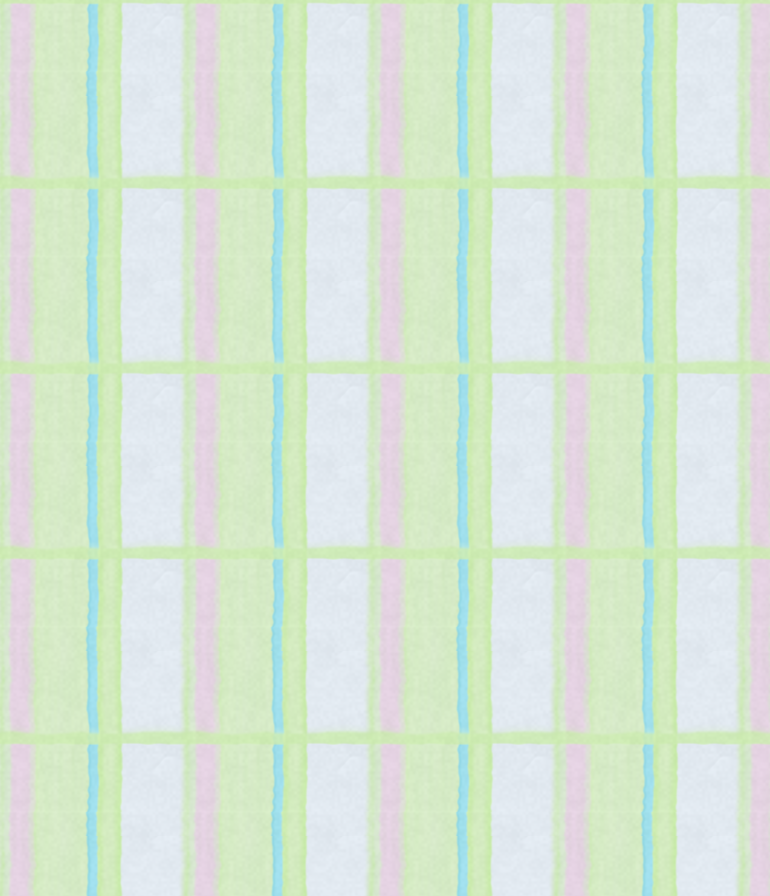
This pattern is drawn by a Shadertoy shader. Its source:

```glsl
const float TILE = 0.2066;                  // tile side, in canvas heights
const vec2 ORIGIN = vec2(-0.80, 0.482);     // tile offset, in tiles
const float WOBBLE = 0.010;                 // raggedness of painted edges
const float GRAIN = 0.022;                  // paper tooth
const float STREAK = 0.030;                 // brush streak contrast
const float SEAM = 0.867;                   // height where two washes meet

const vec3 PAPER = vec3(0.882, 0.912, 0.940);
const vec3 WASH  = vec3(0.838, 0.922, 0.770);
const vec3 GREEN = vec3(0.806, 0.920, 0.700);
const vec3 PALE  = vec3(0.840, 0.905, 0.810);
const vec3 EDGE  = vec3(0.765, 0.922, 0.630);
const vec3 PINK  = vec3(0.892, 0.825, 0.882);
const vec3 BLUE  = vec3(0.625, 0.875, 0.925);
const vec3 BLUE_EDGE = vec3(0.520, 0.820, 0.880);

float hash(vec2 p) {
    vec3 q = fract(vec3(p.xyx) * 0.1031);
    q += dot(q, q.yzx + 33.33);
    return fract((q.x + q.y) * q.z);
}

// Value noise that wraps every tile; cells must be whole numbers
float noise(vec2 uv, vec2 cells) {
    vec2 p = uv * cells, i = floor(p), f = fract(p);
    f = f * f * (3.0 - 2.0 * f);
    vec2 a = mod(i, cells), b = mod(i + 1.0, cells);
    return mix(mix(hash(a), hash(vec2(b.x, a.y)), f.x),
               mix(hash(vec2(a.x, b.y)), hash(b), f.x), f.y);
}

float stripe(float x, float from, float to, float soft) {
    return smoothstep(from - soft, from + soft, x)
         * (1.0 - smoothstep(to - soft, to + soft, x));
}

float line(float x, float center, float width) {
    float d = (x - center) / width;
    return exp(-d * d);
}

// Lit fold in the paper, curving up from its left end
float crease(vec2 uv, vec2 start) {
    vec2 d = uv - start;
    float below = d.y + 0.07 * smoothstep(0.0, 0.09, d.x);
    float lit = smoothstep(-0.008, 0.008, below) * exp(-max(below, 0.0) * 18.0);
    float shade = line(below, -0.015, 0.015);
    return (lit - 0.7 * shade) * stripe(d.x, 0.01, 0.13, 0.02);
}

// Vertical stripes of watercolour, left to right
vec3 paintStripes(vec3 c, vec2 uv, float x) {
    float streak = noise(uv, vec2(54.0, 3.0));
    c = mix(c, PALE, stripe(x, 0.185, 0.40, 0.020));
    c = mix(c, EDGE, 0.38 * line(x, 0.210, 0.014) * (0.5 + streak));
    c = mix(c, WASH, stripe(x, 0.375, 0.70, 0.012));
    c = mix(c, EDGE, 0.22 * line(x, 0.395, 0.010));
    c = mix(c, PALE, 0.40 * stripe(x, 0.43, 0.66, 0.03) * streak);
    c = mix(c, PINK, 0.45 * stripe(x, 0.255, 0.388, 0.010));
    c = mix(c, PINK, stripe(x, 0.260, 0.358, 0.012));
    c = mix(c, GREEN, stripe(x, 0.70, 0.857, 0.008));
    c = mix(c, WASH, 0.75 * stripe(x, 0.76, 0.825, 0.015));
    c = mix(c, EDGE, 0.45 * line(x, 0.850, 0.010));
    c = mix(c, EDGE, 0.30 * line(x, 0.742, 0.012));
    c = mix(c, BLUE, stripe(x, 0.677, 0.729, 0.008));
    return mix(c, BLUE_EDGE, 0.45 * line(x, 0.682, 0.008));
}

// Horizontal band: ragged upper edge, crisp lower edge
vec3 paintBand(vec3 c, vec2 uv) {
    float bleed = noise(uv + 0.37, vec2(11.0, 4.0));
    float top = 0.440 - 0.030 * (bleed - 0.4);
    float bottom = 0.500 + 0.006 * (noise(uv, vec2(17.0, 2.0)) - 0.5);
    float halo = smoothstep(top - 0.045, top + 0.02, uv.y)
               * (1.0 - smoothstep(bottom - 0.007, bottom + 0.007, uv.y));
    float body = smoothstep(top - 0.010, top + 0.014, uv.y) * halo;
    c = mix(c, WASH, 0.40 * halo);
    c = mix(c, GREEN, 0.70 * body);
    return mix(c, EDGE, 0.22 * body * (0.5 + bleed));
}

void mainImage(out vec4 fragColor, in vec2 fragCoord) {
    vec2 p = vec2(fragCoord.x, iResolution.y - fragCoord.y) / iResolution.y;
    vec2 uv = fract(p / TILE + ORIGIN);

    // Hand-drawn edges, shifting slightly where the washes meet
    float x = uv.x + WOBBLE * (noise(uv, vec2(9.0, 32.0)) - 0.5)
                   + WOBBLE * (noise(uv, vec2(3.0, 7.0)) - 0.5);
    x += 0.004 * smoothstep(SEAM - 0.004, SEAM + 0.004, uv.y);

    // Folded paper
    vec3 c = PAPER;
    c += 0.020 * (crease(uv, vec2(0.02, 0.640)) + crease(uv, vec2(0.02, 0.018)));
    c += 0.014 * (noise(uv, vec2(6.0, 7.0)) - 0.5);

    c = paintStripes(c, uv, x);
    c = paintBand(c, uv);

    // Brush streaks, wash seam and paper tooth
    float painted = stripe(x, 0.185, 0.857, 0.015);
    c += STREAK * painted * (noise(uv, vec2(40.0, 5.0)) - 0.5) * vec3(0.8, 0.3, 1.0);
    c += 0.010 * painted * line(uv.y, SEAM, 0.008);
    c += GRAIN * (noise(uv, vec2(64.0)) - 0.5);
    c += GRAIN * (noise(uv + 0.21, vec2(31.0)) - 0.5) * 0.6;

    fragColor = vec4(clamp(c, 0.0, 1.0), 1.0);
}
```
